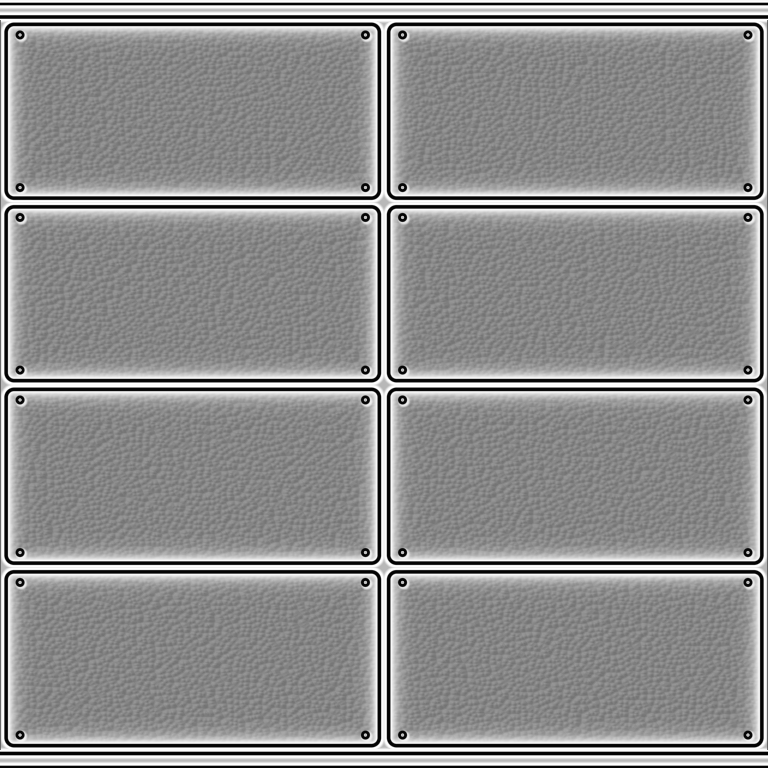
Write a Shadertoy shader that draws this pattern.

```glsl
// Bolted metal panels, two across and four down, with glowing rims and fine embossed grain.
#define UNITS 768.0                    // design units across the canvas
#define GRID vec2(2.0, 4.0)            // panels across and down
#define CELL vec2(382.5, 182.5)        // panel pitch
#define CENTER vec2(384.0, 383.0)      // middle of the panel grid
#define PANEL_HALF vec2(186.6, 86.9)   // half size of the outline
#define CORNER 8.0                     // outline corner radius
#define LINE_HALF 1.8                  // half width of the outline
#define RIM_FADE 6.0                   // reach of the light rim
#define BOLT_POS vec2(172.7, 76.3)     // bolt offset from panel middle
#define METAL 0.52                     // panel grey
#define GRAIN 0.15                     // grain contrast
#define GRAIN_SIZE vec2(6.0, 4.5)      // grain cell size

vec2 hash2(vec2 p) {
    vec2 h = vec2(dot(p, vec2(127.1, 311.7)), dot(p, vec2(269.5, 183.3)));
    return fract(sin(h) * 43758.5);
}

// Distance to the nearest scattered point
float cellular(vec2 p) {
    vec2 cell = floor(p), f = p - cell;
    float nearest = 2.0;
    for (int y = -1; y <= 1; y++)
        for (int x = -1; x <= 1; x++) {
            vec2 o = vec2(x, y);
            nearest = min(nearest, length(o + hash2(cell + o) - f));
        }
    return nearest;
}

float roundedBox(vec2 p, vec2 halfSize, float radius) {
    vec2 q = abs(p) - halfSize + radius;
    return length(max(q, 0.0)) + min(max(q.x, q.y), 0.0) - radius;
}

// Horizontal frame bars above and below the grid
float frameLines(float y) {
    float top = UNITS - y;
    float upper = min(abs(top - 4.0) - 1.3, abs(top - 17.0) - 1.8);
    float lower = min(abs(y - 14.5) - 1.8, abs(y - 1.0) - 1.3);
    return min(upper, lower);
}

float coverage(float d, float soft) {
    return 1.0 - smoothstep(-soft, soft, d);
}

void mainImage(out vec4 fragColor, in vec2 fragCoord) {
    vec2 p = UNITS * fragCoord / iResolution.xy;
    float soft = max(0.7 * UNITS / min(iResolution.x, iResolution.y), 0.8);

    // Panel repeat, clamped so the margins belong to the outer panels
    vec2 q = p - CENTER;
    vec2 id = clamp(floor(q / CELL), -0.5 * GRID, 0.5 * GRID - 1.0);
    vec2 local = q - (id + 0.5) * CELL;
    float panel = roundedBox(local, PANEL_HALF, CORNER);
    float lines = min(abs(panel) - LINE_HALF, frameLines(p.y));

    // Metal face with embossed grain and a light rim
    vec2 g = p / GRAIN_SIZE;
    float emboss = cellular(g) - cellular(g + vec2(0.3, -0.3));
    float rim = exp(-max(-panel - LINE_HALF - 1.0, 0.0) / RIM_FADE);
    float face = mix(METAL + GRAIN * emboss, 0.98, rim);

    // Bolts: off-centre highlight, dark ring, light core
    vec2 bolt = local - sign(local) * BOLT_POS;
    float highlight = coverage(length(bolt - vec2(1.3, -1.3)) - 5.6, 1.5);
    face = mix(face, 0.97, 0.85 * highlight);
    face = mix(face, 0.02, coverage(abs(length(bolt) - 3.0) - 1.5, soft));
    face = mix(face, 0.75, coverage(length(bolt) - 1.3, soft));

    // Gaps and frame are white beside lines, greyer away from them
    float gap = mix(1.0, 0.72, smoothstep(1.5, 5.0, lines));
    float side = min(p.x, UNITS - p.x);
    float beside = step(abs(q.y), 0.5 * GRID.y * CELL.y);
    gap = mix(gap, 0.3, beside * coverage(side - 0.8, soft));

    float tone = mix(gap, face, coverage(panel, soft));
    tone = mix(tone, 0.01, coverage(lines, soft));
    fragColor = vec4(vec3(tone), 1.0);
}
```
